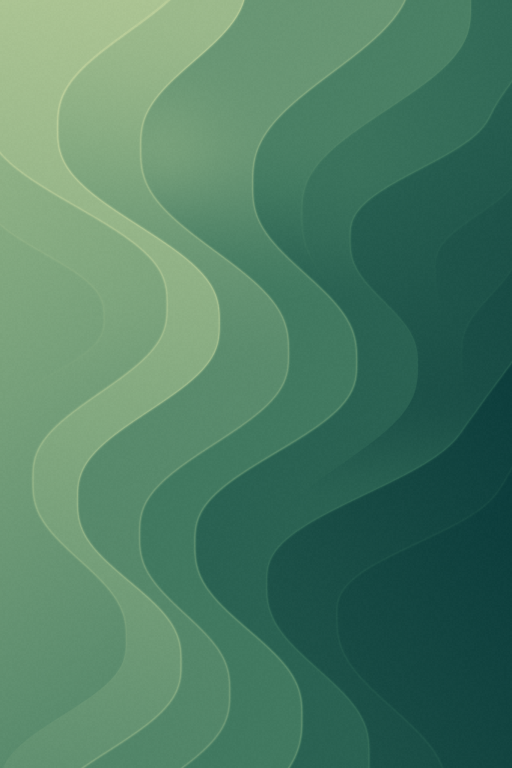
This background is drawn by a WebGL 1 fragment shader. Its source:

```glsl
precision highp float;
// Flowing green ribbons, pale at the upper left and deep teal at the lower right.
// Each ribbon edge is a chain of eased bends x(y); ribbons are painted from left
// to right as tones, outlined by thin glints, then coloured by one palette.
uniform vec2 u_resolution;

// Sheet coordinates: 100 wide, 150 high, y measured downward from the top.
const vec2 SHEET = vec2(100.0, 150.0);

float hash(vec2 p) {
    vec3 q = fract(vec3(p.xyx) * 0.1031);
    q += dot(q, q.yzx + 33.33);
    return fract((q.x + q.y) * q.z);
}

// Edge pieces return (x offset, slope dx/dy).
vec2 bend(float y, vec2 a, vec2 b) {
    float span = b.y - a.y;
    float t = clamp((y - a.y) / span, 0.0, 1.0);
    float ease = t * t * t * (t * (6.0 * t - 15.0) + 10.0);
    float rate = 30.0 * t * t * (1.0 - t) * (1.0 - t) / span;
    return (b.x - a.x) * vec2(ease, rate);
}

vec2 turn(float y, vec2 a, vec2 b, vec2 c) {
    return vec2(a.x, 0.0) + bend(y, a, b) + bend(y, b, c);
}

vec2 wave(float y, vec2 a, vec2 b, vec2 c, vec2 d, vec2 e) {
    return turn(y, a, b, c) + bend(y, c, d) + bend(y, d, e);
}

// Rounded ramp that leans an edge outward above a given height.
vec2 flare(float y, float start, float lean) {
    float d = start - y;
    float r = sqrt(d * d + 4.0);
    return 0.5 * lean * vec2(d + r, -1.0 - d / r);
}

// Fills everything right of an edge and adds a thin light outline.
float paint(float tone, float x, vec2 edge, float fill, float opacity, float glint, float soft) {
    float d = (x - edge.x) * inversesqrt(1.0 + edge.y * edge.y);
    float cover = smoothstep(-soft, soft, d);
    float rim = exp(-d * d / 0.05);
    return mix(tone, fill, opacity * cover) + opacity * glint * rim;
}

float fade(float from, float to, float y) {
    return 1.0 - smoothstep(from, to, y);
}

float ramp(float a, float b, float t) {
    return clamp((t - a) / (b - a), 0.0, 1.0);
}

vec3 palette(float t) {
    vec3 c = mix(vec3(0.04, 0.23, 0.23), vec3(0.09, 0.29, 0.265), ramp(0.04, 0.09, t));
    c = mix(c, vec3(0.16, 0.38, 0.32), ramp(0.09, 0.16, t));
    c = mix(c, vec3(0.26, 0.48, 0.38), ramp(0.16, 0.26, t));
    c = mix(c, vec3(0.40, 0.58, 0.45), ramp(0.26, 0.40, t));
    c = mix(c, vec3(0.51, 0.66, 0.50), ramp(0.40, 0.51, t));
    return mix(c, vec3(0.72, 0.80, 0.60), ramp(0.51, 0.72, t));
}

void main() {
    vec2 uv = gl_FragCoord.xy / u_resolution;
    vec2 p = vec2(uv.x, 1.0 - uv.y) * SHEET;
    float x = p.x, y = p.y;
    float u = uv.x, v = 1.0 - uv.y;
    float soft = 75.0 / u_resolution.x;

    // Pale ribbons on the left
    float mist = 0.60 - 0.24 * v - 0.10 * u;
    float tone = mist - 0.01;
    vec2 edge = turn(y, vec2(-3.0, 37.0), vec2(20.3, 62.1), vec2(0.0, 84.0));
    tone = paint(tone, x, edge, mist + 0.01, fade(58.0, 80.0, y), 0.03, soft);
    edge = wave(y, vec2(-2.9, 21.1), vec2(32.6, 59.6), vec2(6.4, 93.8),
                vec2(24.6, 125.0), vec2(0.0, 154.3));
    tone = paint(tone, x, edge, 0.67 - 0.29 * v, 1.0, 0.10 * fade(100.0, 140.0, y), soft);

    // Middle ribbons, darkening downward
    edge = wave(y, vec2(39.0, -12.7), vec2(11.3, 25.0), vec2(42.9, 63.1),
                vec2(15.2, 97.6), vec2(35.4, 129.5))
         + bend(y, vec2(35.4, 129.5), vec2(6.8, 164.0));
    float fill = mix(0.61, 0.38, smoothstep(0.0, 0.5, v)) - 0.06 * v;
    tone = paint(tone, x, edge, fill, 1.0, 0.12, soft);

    edge = wave(y, vec2(48.2, -4.9), vec2(27.5, 28.9), vec2(56.4, 69.0),
                vec2(27.3, 104.5), vec2(44.9, 135.2))
         + bend(y, vec2(44.9, 135.2), vec2(17.6, 171.0));
    float glow = 0.06 * exp(-dot(p - vec2(31.0, 29.0), p - vec2(31.0, 29.0)) / 150.0);
    fill = mix(0.41, 0.255, smoothstep(0.18, 0.40, v)) + glow;
    tone = paint(tone, x, edge, fill, 1.0, 0.12, soft);

    edge = wave(y, vec2(80.5, -7.8), vec2(49.4, 36.1), vec2(69.7, 70.7),
                vec2(38.1, 106.1), vec2(59.0, 140.0))
         + bend(y, vec2(59.0, 140.0), vec2(39.0, 176.8));
    fill = mix(0.29, 0.165, smoothstep(0.17, 0.40, v));
    tone = paint(tone, x, edge, fill, 1.0, 0.12, soft);

    // Faint folds on the upper right
    edge = turn(y, vec2(92.0, 1.0), vec2(59.0, 42.0), vec2(72.0, 72.0));
    fill = mix(0.23, 0.16, smoothstep(0.2, 0.45, v)) - 0.12 * max(u - 0.7, 0.0);
    tone = paint(tone, x, edge, fill, fade(40.0, 60.0, y), 0.025, soft);
    edge = turn(y, vec2(95.7, 19.5), vec2(68.4, 46.5), vec2(81.6, 71.3))
         + bend(y, vec2(81.6, 71.3), vec2(52.7, 109.4)) + flare(y, 21.5, 0.75);
    fill = 0.235 - 0.07 * u - 0.13 * v;
    tone = paint(tone, x, edge, fill, fade(75.0, 100.0, y), 0.05 * fade(40.0, 80.0, y), soft);
    edge = turn(y, vec2(101.6, 31.3), vec2(85.0, 52.7), vec2(92.0, 75.0));
    tone = paint(tone, x, edge, tone - 0.012, fade(45.0, 65.0, y), 0.012, soft);
    edge = turn(y, vec2(101.6, 46.0), vec2(90.2, 69.3), vec2(95.0, 95.0));
    tone = paint(tone, x, edge, tone - 0.015, fade(60.0, 80.0, y), 0.015, soft);

    // Deep ribbons on the lower right
    fill = 0.108 - 0.09 * u + 0.07 * v;
    edge = turn(y, vec2(90.8, 79.1), vec2(52.1, 113.9), vec2(72.1, 147.5)) + flare(y, 83.0, 0.75);
    tone = paint(tone, x, edge, fill, 1.0, 0.045, soft);
    edge = turn(y, vec2(97.7, 91.8), vec2(65.8, 120.1), vec2(87.3, 156.3)) + flare(y, 95.0, 0.6);
    tone = paint(tone, x, edge, fill - 0.014, 1.0, 0.025, soft);

    // Fine paper grain
    float grain = hash(floor(p * 3.4)) - 0.5;
    gl_FragColor = vec4(palette(tone) + 0.012 * grain, 1.0);
}
```
